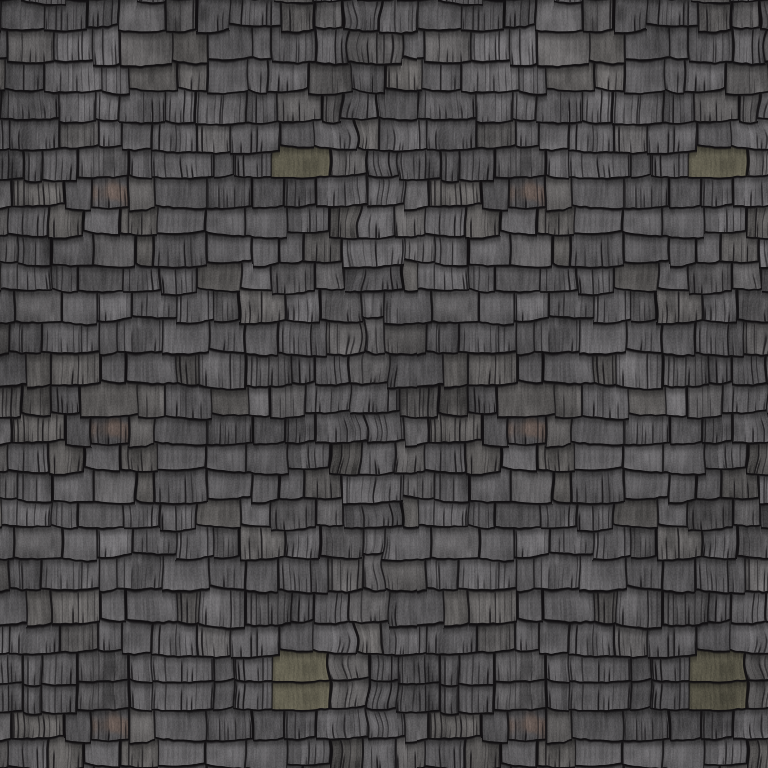
Reproduce this texture procedurally as a three.js fragment shader.

```glsl
// Weathered grey wooden shingles in 26 uneven courses, with a pattern that
// recurs across every 0.543 of the canvas. Jittered 1D splits give shingles and
// cracks; each course overhangs and shades the next one below it.
varying vec2 vUv;

float hash(vec2 p) {
  return fract(sin(dot(p, vec2(127.1, 311.7))) * 43758.547);
}

float noise(vec2 p) {
  vec2 i = floor(p), f = fract(p);
  f = f * f * (3.0 - 2.0 * f);
  return mix(mix(hash(i), hash(i + vec2(1.0, 0.0)), f.x),
             mix(hash(i + vec2(0.0, 1.0)), hash(i + 1.0), f.x), f.y);
}

// Later courses reuse the arrangement of earlier ones
float courseKind(float row) {
  if (row < 13.5) return row;
  if (row < 20.5) return row - 8.0;
  return row < 22.5 ? row - 17.0 : row - 18.0;
}

float splitAt(float i, float seed, float count) {
  return i + 0.72 * hash(vec2(mod(i, count), seed));
}

// Piece index, distance to its left side, distance to its right side
vec3 piece(float u, float seed, float count) {
  float i = floor(u);
  if (u < splitAt(i, seed, count)) i -= 1.0;
  return vec3(mod(i, count), u - splitAt(i, seed, count),
              splitAt(i + 1.0, seed, count) - u);
}

// Uneven lower end of a shingle, in course heights
float hem(float u, float course) {
  vec3 shingle = piece(u, course, 11.0);
  vec2 key = vec2(shingle.x, course);
  float t = (shingle.y - shingle.z) / (shingle.y + shingle.z);
  return 0.24 * (hash(key + 3.3) - 0.5) + 0.14 * t * (hash(key + 7.7) - 0.5)
       - 0.05 * t * t + 0.04 * (noise(vec2(u * 7.0, course * 7.0)) - 0.5);
}

void main() {
  vec2 p = vec2(vUv.x, 1.0 - vUv.y);

  // Courses counted downward, with three taller bands
  float v = (p.y - 0.0104 * smoothstep(0.02, 0.124, p.y)
                 - 0.0117 * smoothstep(0.418, 0.527, p.y)
                 - 0.0156 * smoothstep(0.729, 0.84, p.y)) / 0.037;
  float u = mod(p.x, 0.543) / 0.543 * 11.0;
  float cellWidth = 0.543 / 11.0;

  // Sides lean slightly, more so in one crooked strip
  float crooked = smoothstep(8.2, 9.2, u) * (1.0 - smoothstep(10.0, 11.0, u));
  u += mix(0.06, 0.2, crooked) * (noise(vec2(u * 1.7, v * 1.3)) - 0.5);

  // Overlap of the upper course onto the lower one
  float upperRow = floor(v - 0.5);
  float below = (v - upperRow - 1.0 - hem(u, courseKind(upperRow))) * 0.037;
  float row = below < 0.0 ? upperRow : upperRow + 1.0;
  float course = courseKind(row);
  float drop = v - row;

  // Shingle and the gaps beside it, some narrow and faint
  vec3 shingle = piece(u, course, 11.0);
  vec2 key = vec2(shingle.x, course);
  float gap = min(shingle.y, shingle.z) * cellWidth;
  float side = shingle.y < shingle.z ? shingle.x : mod(shingle.x + 1.0, 11.0);
  float open = hash(vec2(side, course + 90.0));
  float gapWidth = mix(0.0003, 0.0016, open);
  float gapMask = 1.0 - smoothstep(gapWidth - 0.0004, gapWidth + 0.0013, gap);
  gapMask *= mix(0.7, 1.0, open);

  // Cracks that climb from the lower end of the split shingles
  float cracked = max(step(0.33, hash(key + 15.5)), step(0.5, crooked));
  vec3 slat = piece(u * 7.0, course + 40.0, 77.0);
  float crack = min(slat.y, slat.z) * cellWidth / 7.0;
  float crackId = slat.y < slat.z ? slat.x : mod(slat.x + 1.0, 77.0);
  float reach = hash(vec2(crackId, course + 60.0)) * 1.1 - 0.2;
  float depth = hash(vec2(crackId, course + 75.0));
  float crackMask = 1.0 - smoothstep(0.0002, 0.0011 + 0.0009 * depth, crack);
  crackMask *= cracked * smoothstep(reach - 0.2, reach + 0.2, drop) * depth;

  // Wood tone: shingle, slat, long grain, stains and fine speckle
  float grain = noise(vec2(u * 24.0, drop * 2.0 + course * 9.0));
  float stain = noise(vec2(u * 3.0, drop * 2.0 + course * 5.0));
  float speckle = noise(vec2(u * 45.0, drop * 22.0 + course * 31.0));
  float broad = noise(p * vec2(7.0, 9.0) + 4.0) + noise(p * 15.0) - 1.0;
  float tone = 0.342 + 0.075 * (hash(key + 21.1) - 0.5)
             + 0.06 * cracked * (hash(vec2(slat.x, course)) - 0.5)
             + 0.07 * (grain - 0.5) + 0.08 * (stain - 0.5)
             + 0.05 * (speckle - 0.5) + 0.06 * broad;
  vec3 wood = tone * vec3(1.0, 0.985, 1.005);

  // Faint warm weathering, with one mossy and one rusty shingle
  wood *= mix(vec3(1.0), vec3(1.01, 1.0, 0.965), smoothstep(0.6, 1.0, hash(key + 33.3)));
  float mossy = step(abs(course - 5.0) + abs(shingle.x - 7.0), 0.1);
  float rusty = step(abs(course - 6.0) + abs(shingle.x - 2.0), 0.1);
  wood *= mix(vec3(1.0), vec3(1.02, 1.0, 0.83), mossy);
  wood *= mix(vec3(1.0), vec3(1.12, 1.0, 0.92), rusty * smoothstep(0.3, 0.7, stain));

  // Soft shading, then the dark joints and the shadow under each hem
  wood *= 1.0 - 0.25 * exp(-gap / 0.0022);
  float under = smoothstep(-0.0011, 0.0005, below);
  wood *= 1.0 - 0.32 * under * (1.0 - smoothstep(0.002, 0.013, below));
  float thick = mix(0.0026, 0.0056, noise(vec2(u * 2.5, course * 3.7 + 8.0)));
  float shadow = under * (1.0 - smoothstep(0.0008, thick, below));
  float dark = max(max(gapMask, crackMask * 0.9), shadow);
  gl_FragColor = vec4(mix(wood, vec3(0.065, 0.058, 0.065), dark), 1.0);
}
```
